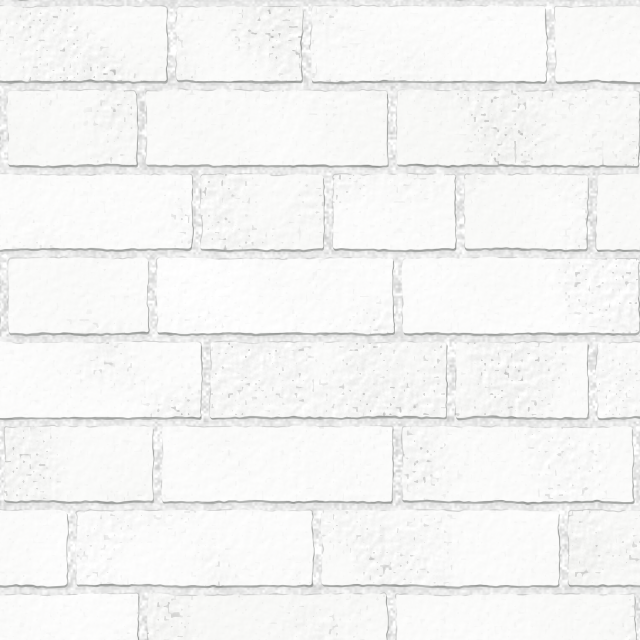
A Shadertoy shader for this texture:

```glsl
// White painted brick wall: eight courses of long and short bricks in pale mortar.
// Each course walks its brick lengths to find the cell, then a wobbly rounded box
// gives the edges, and embossed noise gives the paint relief, pores and grit.

#define COURSE_HEIGHT 0.1313
#define TOP_OFFSET 0.0026
#define JOINT 0.0145
#define CORNER 0.004
#define EDGE_WOBBLE 0.0035
#define SHADOW_OFFSET vec2(0.0011, -0.0032)
#define PAINT_WHITE vec3(0.995)
#define PAINT_CREAM vec3(0.972, 0.973, 0.966)
#define MORTAR vec3(0.925, 0.926, 0.924)
#define SHADOW vec3(0.62, 0.63, 0.62)
#define RELIEF 0.085
#define PORE_DEPTH 0.17

// Per course: start, long length, short length, bit mask of the short bricks
const vec4 COURSES[8] = vec4[8](
    vec4(-0.112, 0.381, 0.210, 2.0),
    vec4(-0.387, 0.392, 0.216, 2.0),
    vec4(-0.077, 0.384, 0.206, 14.0),
    vec4(-0.378, 0.384, 0.232, 2.0),
    vec4(-0.063, 0.384, 0.221, 4.0),
    vec4(-0.375, 0.375, 0.246, 2.0),
    vec4(-0.272, 0.384, 0.210, 0.0),
    vec4(-0.164, 0.388, 0.210, 0.0));

float hash(vec2 p) {
    vec3 h = fract(vec3(p.xyx) * 0.1031);
    h += dot(h, h.yzx + 33.33);
    return fract((h.x + h.y) * h.z);
}

float noise(vec2 p) {
    vec2 i = floor(p), f = fract(p);
    f = f * f * (3.0 - 2.0 * f);
    return mix(mix(hash(i), hash(i + vec2(1, 0)), f.x),
               mix(hash(i + vec2(0, 1)), hash(i + vec2(1, 1)), f.x), f.y);
}

float fbm(vec2 p) {
    float sum = 0.0, amp = 0.5;
    for (int i = 0; i < 3; i++) {
        sum += amp * noise(p);
        p = p * 2.03 + 17.3;
        amp *= 0.5;
    }
    return sum;
}

float roundBox(vec2 p, vec2 halfSize) {
    vec2 q = abs(p) - halfSize + CORNER;
    return length(max(q, 0.0)) + min(max(q.x, q.y), 0.0) - CORNER;
}

// Finds the brick holding p: offset from its centre, half size and a seed
void findBrick(vec2 p, out vec2 local, out vec2 halfSize, out vec2 seed) {
    float row = floor((1.0 - TOP_OFFSET - p.y) / COURSE_HEIGHT);
    vec4 course = COURSES[int(mod(row, 8.0))];
    float left = course.x, len = course.y;
    int index = 0;
    for (int i = 0; i < 6; i++) {
        bool isShort = ((int(course.w) >> i) & 1) == 1;
        len = isShort ? course.z : course.y;
        index = i;
        if (p.x < left + len) break;
        left += len;
    }
    float centreY = 1.0 - TOP_OFFSET - (row + 0.5) * COURSE_HEIGHT;
    local = p - vec2(left + 0.5 * len, centreY);
    halfSize = 0.5 * vec2(len, COURSE_HEIGHT) - 0.5 * JOINT;
    seed = vec2(row + 3.0, float(index) + 11.0);
}

void mainImage(out vec4 fragColor, in vec2 fragCoord) {
    vec2 p = fragCoord / iResolution.xy;
    float soft = max(0.7 / iResolution.y, 0.0007);

    vec2 local, halfSize, seed;
    findBrick(p, local, halfSize, seed);

    // Uneven edges
    vec2 wobble = vec2(noise(p * 28.0), noise(p * 28.0 + 41.0)) - 0.5;
    wobble += 0.6 * (vec2(noise(p * 120.0), noise(p * 120.0 + 73.0)) - 0.5);
    vec2 q = local + EDGE_WOBBLE * wobble;
    float d = roundBox(q, halfSize);
    float brick = smoothstep(soft, -soft, d);

    // Painted face: relief lit from above, worn patches and pores
    float rough = smoothstep(0.38, 0.72, fbm(p * vec2(8.0, 6.0) + seed * 5.1));
    vec2 grainP = p * 105.0 + seed * 7.0;
    float slope = fbm(grainP) - fbm(grainP + vec2(-0.35, 0.45));
    float tint = 0.65 * hash(seed) + 0.5 * noise(p * 9.0 + 5.0);
    vec3 face = mix(PAINT_WHITE, PAINT_CREAM, clamp(tint, 0.0, 1.0));
    face += RELIEF * slope * (0.35 + 1.2 * rough) - 0.022 * rough;
    float pores = smoothstep(0.80, 0.95, noise(p * 190.0 + seed));
    face -= PORE_DEPTH * pores * (0.1 + 0.9 * rough);

    // Gritty mortar, coarser in the upright joints
    float upright = smoothstep(-0.003, 0.003, abs(q.x) - halfSize.x);
    float grit = noise(p * 250.0) + 0.6 * noise(p * 130.0 + 9.0) - 0.8;
    vec3 color = MORTAR + grit * mix(0.09, 0.17, upright);

    // Contact shadow below and right of the brick, with a soft falloff
    float shade = smoothstep(soft, -soft, roundBox(q - SHADOW_OFFSET, halfSize));
    float below = 1.0 - smoothstep(-0.006, 0.004, q.y + halfSize.y);
    color -= 0.10 * below * exp(-max(d, 0.0) / 0.004);
    float strength = 0.65 + 0.35 * noise(p * 45.0 + 3.0);
    color = mix(color, SHADOW, shade * strength);

    color = mix(color, face, brick);

    // Broken thin rim around the brick
    float rim = 1.0 - smoothstep(0.0, 0.0018, abs(d));
    color -= 0.13 * rim * smoothstep(0.35, 0.75, noise(p * 70.0 + 19.0));

    fragColor = vec4(clamp(color, 0.0, 1.0), 1.0);
}
```
